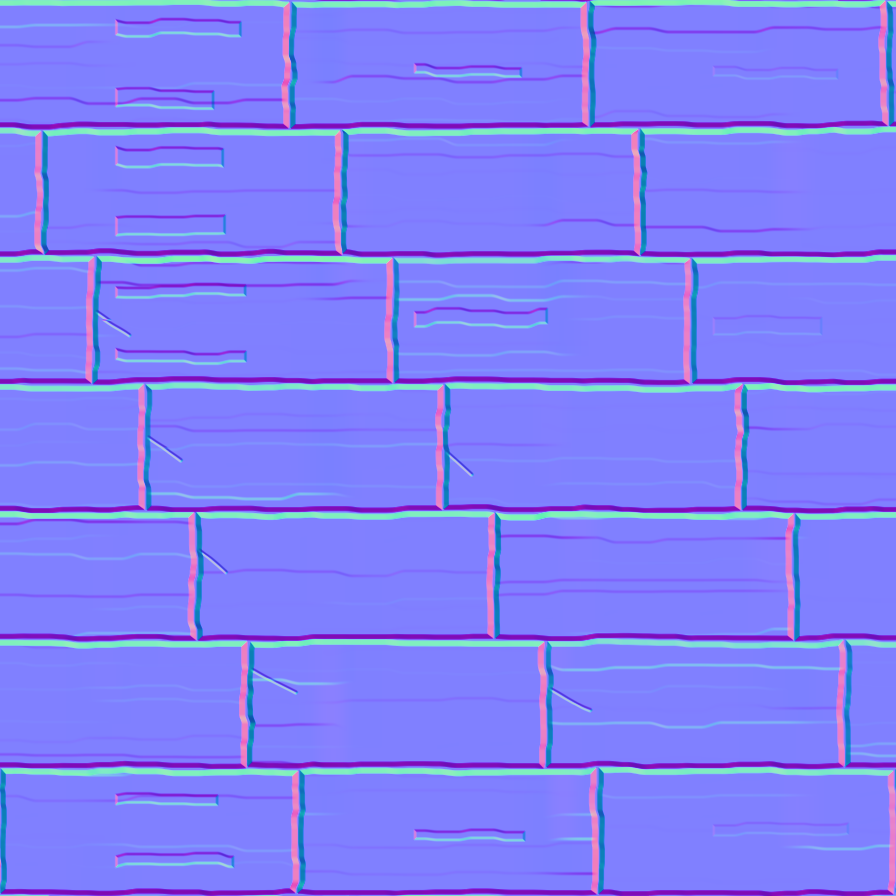
Write a Shadertoy shader that draws this texture map.

```glsl
// Tangent-space normal map of staggered wooden boards with worn seams.
// A height field (bevelled edges, grain ledges, chips, scratches) is built
// from formulas, then differentiated and packed into colour.

#define COLS 3.0          // boards across
#define ROWS 7.0          // boards down
#define STAGGER 0.1715    // sideways shift per row, in board lengths
#define SEAM_DEPTH 0.0100 // groove depth
#define WOBBLE 0.0032     // wander of the seam centre lines
#define ROUGHNESS 0.0022  // uneven retreat of each board edge
#define GRAIN_LINES 7
#define GRAIN_DEPTH 0.0023
#define CHIP_DEPTH 0.0026
#define SCRATCH_DEPTH 0.0018
#define SAMPLE_STEP 0.0010

float hash(vec2 p) {
    return fract(sin(dot(p, vec2(127.1, 311.7))) * 43758.5453);
}

// One-dimensional noise with flat plateaus and short ramps
float stepNoise(float x, float seed) {
    float cell = floor(x);
    float ramp = smoothstep(0.3, 0.7, x - cell);
    return mix(hash(vec2(cell, seed)), hash(vec2(cell + 1.0, seed)), ramp);
}

float segmentDistance(vec2 p, vec2 a, vec2 b) {
    vec2 ab = b - a;
    float t = clamp(dot(p - a, ab) / dot(ab, ab), 0.0, 1.0);
    return length(p - a - ab * t);
}

// Long ledges that run along the board, fading in and out
float grainHeight(float x, float y, float boardHeight, float id) {
    float h = 0.0;
    for (int i = 0; i < GRAIN_LINES; i++) {
        float seed = id * 9.0 + float(i);
        float centre = (float(i) + 0.15 + 0.7 * hash(vec2(seed, 3.0)))
                     / float(GRAIN_LINES) * boardHeight;
        centre += 0.008 * (stepNoise(x * 17.0 + seed, seed) - 0.5);
        float strength = hash(vec2(seed, 8.0));
        float fade = smoothstep(0.2, 0.7, stepNoise(x * 4.0, seed + 0.5));
        float side = hash(vec2(seed, 5.0)) < 0.5 ? -1.0 : 1.0;
        h += side * GRAIN_DEPTH * strength * strength * fade
           * smoothstep(-0.002, 0.002, y - centre);
    }
    return h;
}

// Shallow elongated recesses, strongest in the left column of some rows
float chipHeight(vec2 uv, float y, float boardHeight, float row) {
    float column = floor(uv.x * COLS);
    float present = mod(row + 3.0, ROWS) < 4.0 ? 1.0 : 0.0;
    float h = 0.0;
    for (int k = 0; k < 2; k++) {
        float slot = float(k);
        float seed = row * 5.0 + column * 41.0 + slot;
        float strength = present;
        float level = mix(0.78, 0.25, slot);
        if (column > 0.5) {
            strength *= (1.0 - slot) * (1.0 - mod(row, 2.0));
            strength *= column > 1.5 ? 0.2 : 0.9;
            level = 0.47;
        }
        vec2 halfSize = vec2(0.05 + 0.025 * hash(vec2(seed, 1.0)),
                             0.004 + 0.006 * hash(vec2(seed, 2.0)));
        vec2 centre = vec2(column / COLS + 0.13 + halfSize.x,
                           (level + 0.1 * (hash(vec2(seed, 4.0)) - 0.5)) * boardHeight);
        centre.y += 0.006 * (stepNoise(uv.x * 26.0, seed) - 0.5);
        vec2 d = abs(vec2(uv.x, y) - centre) - halfSize;
        h -= strength * CHIP_DEPTH * smoothstep(0.0017, -0.0017, max(d.x, d.y));
    }
    return h;
}

float surfaceHeight(vec2 uv) {
    vec2 size = 1.0 / vec2(COLS, ROWS);

    // Locate the board inside the wandering seams
    float seamY = floor(uv.y * ROWS + 0.5);
    float y = uv.y + WOBBLE * (stepNoise(uv.x * 19.0, seamY) - 0.5);
    float row = floor(y * ROWS);
    float along = uv.x * COLS + STAGGER * row;
    float seamX = floor(along + 0.5) + row * 7.0 + 50.0;
    along += COLS * WOBBLE * (stepNoise(uv.y * 38.0, seamX) - 0.5);
    float id = floor(along) + row * 17.0;
    vec2 local = vec2(fract(along), fract(y * ROWS)) * size;

    // Bevels: left, right, bottom, top
    vec4 edge = vec4(local.x, size.x - local.x, local.y, size.y - local.y);
    vec4 wear = vec4(stepNoise(uv.y * 45.0, id + 0.1), stepNoise(uv.y * 45.0, id + 0.2),
                     stepNoise(uv.x * 24.0, id + 0.3), stepNoise(uv.x * 24.0, id + 0.4));
    vec4 width = vec4(0.0050, 0.0062, 0.0047, 0.0058);
    vec4 rise = clamp((edge - wear * ROUGHNESS) / width, 0.0, 1.0);
    float bevel = min(min(rise.x, rise.y), min(rise.z, rise.w));

    // Wear on the board face
    float faceY = uv.y - row * size.y;
    float face = grainHeight(uv.x, faceY, size.y, id) + chipHeight(uv, faceY, size.y, row);
    if (hash(vec2(id, 6.0)) < 0.35) {
        vec2 start = vec2(0.004, size.y * (0.45 + 0.5 * hash(vec2(id, 7.0))));
        vec2 end = start + vec2(0.01 + 0.06 * hash(vec2(id, 9.0)), -0.025);
        face -= SCRATCH_DEPTH * smoothstep(0.0025, 0.0, segmentDistance(local, start, end));
    }
    return SEAM_DEPTH * bevel + face * bevel;
}

void mainImage(out vec4 fragColor, in vec2 fragCoord) {
    vec2 uv = fragCoord / iResolution.xy;
    vec2 e = vec2(max(SAMPLE_STEP, 0.5 / iResolution.y), 0.0);
    vec2 slope = vec2(surfaceHeight(uv + e.xy) - surfaceHeight(uv - e.xy),
                      surfaceHeight(uv + e.yx) - surfaceHeight(uv - e.yx)) / (2.0 * e.x);
    vec3 normal = normalize(vec3(-slope, 1.0));
    fragColor = vec4(0.5 + 0.5 * normal, 1.0);
}
```
